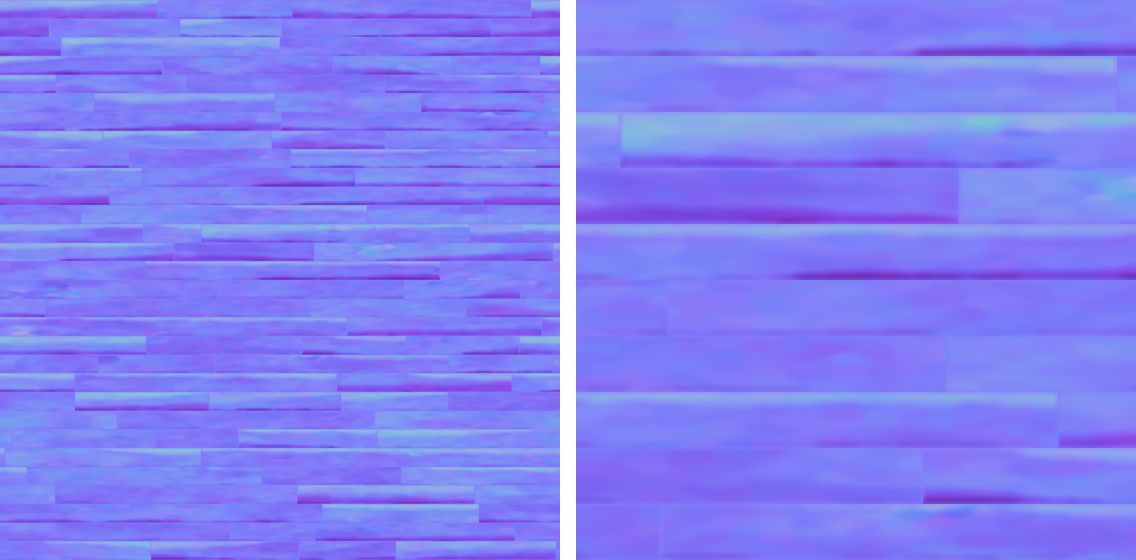
Left, the full canvas; right, a detail of the centre.
This texture map is drawn by a three.js fragment shader. Its source:

```glsl
// Tangent-space normal map of stacked ledge stone: 30 thin courses of long, uneven slabs.
varying vec2 vUv;

const float COURSES = 30.0;
const float TAU = 6.2831853;

vec3 hash3(vec3 p) {
  p = fract(p * vec3(0.1031, 0.1030, 0.0973));
  p += dot(p, p.yxz + 33.33);
  return fract((p.xxy + p.yxx) * p.zyx);
}

// Soft cellular noise: each seed carries a random tilt (xy) and roughness (z).
vec3 facets(vec2 uv, vec2 grid, float seed) {
  vec2 p = uv * grid;
  vec2 cell = floor(p);
  vec3 total = vec3(0.0);
  float weights = 0.0;
  for (int j = -1; j <= 1; j++) {
    for (int i = -1; i <= 1; i++) {
      vec2 c = cell + vec2(float(i), float(j));
      vec3 id = vec3(mod(c, grid), seed);
      vec2 d = c + hash3(id).xy - p;
      float w = exp(-5.0 * dot(d, d));
      total += w * (hash3(id + 71.0) * 2.0 - 1.0);
      weights += w;
    }
  }
  return total / weights;
}

// Layered sines that run along a slab and tile across the canvas.
float ripple(float x, float phase) {
  float sum = 0.0;
  float amp = 0.5;
  float freq = 5.0;
  for (int i = 0; i < 4; i++) {
    sum += amp * sin(TAU * (freq * x + phase * freq));
    freq = floor(freq * 2.3);
    amp *= 0.55;
  }
  return sum;
}

// Jittered joint position in cell units.
float joint(float k, float count, float row) {
  return k + 0.75 * hash3(vec3(mod(k, count), row, 5.0)).x;
}

// Returns slab index, distance to left joint, distance to right joint.
vec3 slabAt(float x, float count, float row) {
  float u = x * count;
  float k = floor(u);
  k -= 1.0 - step(joint(k, count, row), u);
  float left = u - joint(k, count, row);
  float right = joint(k + 1.0, count, row) - u;
  return vec3(mod(k, count), left, right);
}

// Bevel fading inward from a slab edge over the given width.
float bevel(float d, float width) {
  float soft = 0.08 + 0.3 * width;
  return (1.0 - smoothstep(width - soft, width + soft, d)) * smoothstep(0.0, 0.14, width);
}

// Width of a bevel that tapers away from one slab end.
float taper(float t, vec3 rnd, float chance, float wave) {
  float present = step(rnd.x, chance);
  float thick = mix(0.1, 0.42, rnd.y * rnd.y);
  float slope = mix(-0.55, 0.55, rnd.z);
  return present * clamp(thick + slope * (t - 0.5) + 0.06 * wave, 0.0, 0.6);
}

vec3 encodeNormal(vec2 slope) {
  vec3 color = normalize(vec3(slope, 1.0)) * 0.5 + 0.5;
  color.b -= 0.025 + 0.08 * abs(slope.y);
  return color;
}

void main() {
  // Courses and slabs
  float y = vUv.y * COURSES;
  float row = floor(y);
  float f = y - row;
  float count = 2.0 + floor(hash3(vec3(row, 3.0, 9.0)).x * 3.0);
  float x = fract(vUv.x + hash3(vec3(row, 8.0, 2.0)).y);
  vec3 slab = slabAt(x, count, row);
  vec3 id = vec3(slab.x, row, 17.0);
  vec3 rnd = hash3(id);
  float t = slab.y / (slab.y + slab.z);

  // Rough split face, with a few chipped patches
  float seed = floor(rnd.z * 90.0);
  vec3 broad = facets(vUv, vec2(11.0, 60.0), seed);
  vec3 fine = facets(vUv, vec2(48.0, 140.0), seed + 3.0);
  float rough = 0.07 + 0.22 * smoothstep(0.72, 0.97, broad.z);
  vec2 slope = vec2(0.05, 0.15) * broad.xy + rough * fine.xy;
  slope.y += (rnd.x - 0.5) * 0.19 + 0.015;

  // Shadowed lower and lit upper bevels; narrow ones are steeper
  float wave = ripple(x, rnd.y);
  vec3 lowRnd = hash3(id + 31.0);
  vec3 highRnd = hash3(id + 57.0);
  float lowWidth = taper(t, lowRnd, 0.44, wave);
  float highWidth = taper(t, highRnd, 0.36, -wave);
  float low = bevel(f, lowWidth);
  float high = bevel(1.0 - f, highWidth);
  slope.y -= low * mix(0.5, 0.28, lowWidth * 1.6) * mix(1.2, 0.7, f);
  slope.x += low * 0.1 * (lowRnd.y - 0.55 + 0.5 * wave);
  slope.y += high * mix(0.46, 0.28, highWidth * 1.6);
  slope.x += high * 0.1;

  // Thin broken seam under each slab
  float seam = 1.0 - smoothstep(0.04, 0.18, f);
  seam *= smoothstep(-0.2, 0.8, wave + rnd.y - 0.5);
  slope.y -= 0.13 * seam;

  // Worn slab outline
  float across = min(f, 1.0 - f);
  float along = min(slab.y, slab.z) / count;
  slope.y *= mix(0.45, 1.0, smoothstep(0.0, 0.09, across) * smoothstep(0.0, 0.003, along));

  vec3 color = encodeNormal(slope);
  color *= 1.0 - seam * (0.03 + 0.1 * low);
  gl_FragColor = vec4(color, 1.0);
}
```
